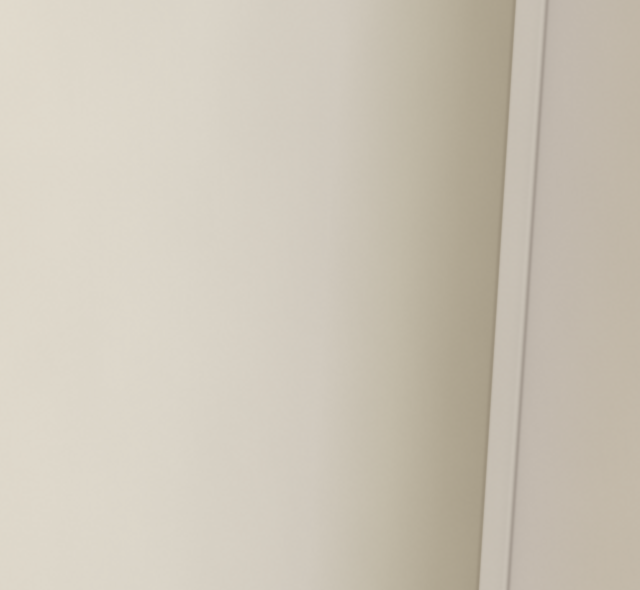
Write a Shadertoy shader that draws this texture.

```glsl
// A softly lit cream wall rolls into shadow beside a slim, leaning trim strip.
// Colour ramps follow the distance to the strip; thin Gaussian creases mark its
// sides, and faint value noise gives the plaster its uneven tone.

const float EDGE_LEFT = 0.748;     // strip sides at the bottom of the canvas
const float EDGE_RIGHT = 0.794;
const float LEAN_LEFT = 0.058;     // horizontal drift from bottom to top
const float LEAN_RIGHT = 0.061;
const float CREASE_WIDTH = 0.0032;
const float MOTTLE = 0.008;
const float GRAIN = 0.006;

const vec3 WALL_LIGHT = vec3(0.875, 0.850, 0.798);
const vec3 WALL_CREAM = vec3(0.855, 0.832, 0.784);
const vec3 WALL_MID = vec3(0.815, 0.788, 0.742);
const vec3 WALL_DUSK = vec3(0.755, 0.725, 0.655);
const vec3 WALL_SHADE = vec3(0.692, 0.655, 0.575);
const vec3 WALL_DEEP = vec3(0.662, 0.622, 0.540);
const vec3 STRIP_COLOR = vec3(0.780, 0.750, 0.704);
const vec3 PANEL_NEAR = vec3(0.762, 0.727, 0.685);
const vec3 PANEL_FAR = vec3(0.760, 0.722, 0.660);
const vec3 CREASE_LEFT = vec3(0.585, 0.540, 0.465);
const vec3 CREASE_RIGHT = vec3(0.610, 0.570, 0.530);

float hash(vec2 p) {
    return fract(sin(dot(p, vec2(127.1, 311.7))) * 43758.5453);
}

float valueNoise(vec2 p) {
    vec2 cell = floor(p);
    vec2 f = fract(p);
    f = f * f * (3.0 - 2.0 * f);
    float low = mix(hash(cell), hash(cell + vec2(1.0, 0.0)), f.x);
    float high = mix(hash(cell + vec2(0.0, 1.0)), hash(cell + vec2(1.0)), f.x);
    return mix(low, high, f.y);
}

float ramp(float a, float b, float x) {
    return clamp((x - a) / (b - a), 0.0, 1.0);
}

float bell(float x, float width) {
    return exp(-x * x / (width * width));
}

// Wall tone, from the bright far side to the shadow beside the strip
vec3 wallColor(float toStrip) {
    vec3 color = mix(WALL_LIGHT, WALL_CREAM, ramp(0.78, 0.49, toStrip));
    color = mix(color, WALL_MID, ramp(0.49, 0.27, toStrip));
    color = mix(color, WALL_DUSK, ramp(0.27, 0.155, toStrip));
    color = mix(color, WALL_SHADE, ramp(0.155, 0.065, toStrip));
    return mix(color, WALL_DEEP, ramp(0.065, 0.0, toStrip));
}

// Panel tone, cooler and slightly darker right next to the strip
vec3 panelColor(float fromStrip, float height) {
    vec3 color = mix(PANEL_NEAR, PANEL_FAR, smoothstep(0.0, 0.17, fromStrip));
    color *= 1.0 - 0.035 * exp(-max(fromStrip, 0.0) / 0.012);
    return color * mix(1.008, 0.992, height);
}

void mainImage(out vec4 fragColor, in vec2 fragCoord) {
    vec2 uv = fragCoord / iResolution.xy;
    vec2 p = uv * vec2(iResolution.x / iResolution.y, 1.0);
    float soft = max(0.0015, 1.0 / iResolution.x);

    // Signed distances to the leaning sides
    float left = uv.x - (EDGE_LEFT + LEAN_LEFT * uv.y);
    float right = uv.x - (EDGE_RIGHT + LEAN_RIGHT * uv.y);

    // Wall, strip and panel
    vec3 strip = STRIP_COLOR * (1.0 - 0.025 * smoothstep(-0.025, 0.0, right));
    vec3 color = mix(wallColor(-left), strip, smoothstep(-soft, soft, left));
    color = mix(color, panelColor(right, uv.y), smoothstep(-soft, soft, right));

    // Contact shadows and a fine lit rim
    color = mix(color, CREASE_LEFT, 0.60 * bell(left + 0.002, CREASE_WIDTH));
    color = mix(color, CREASE_RIGHT, 0.70 * bell(right, CREASE_WIDTH));
    color += 0.018 * bell(right + 0.007, 0.003);

    // Broad mottling and fine grain
    float mottle = valueNoise(p * vec2(9.0, 5.0)) + 0.5 * valueNoise(p * vec2(26.0, 13.0));
    color += MOTTLE * (mottle - 0.75);
    color += GRAIN * (valueNoise(p * 230.0) - 0.5);

    fragColor = vec4(color, 1.0);
}
```
